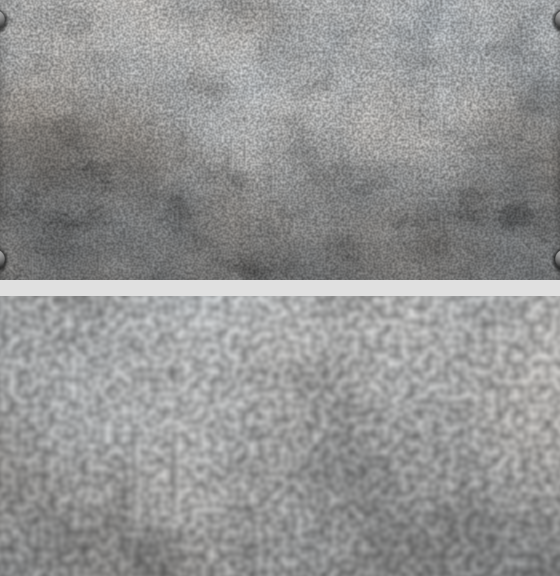
Top, the full canvas; bottom, a detail of the centre.
Reproduce this texture procedurally as a WebGL 1 fragment shader.

```glsl
precision highp float;
uniform vec2 u_resolution;

vec2 gradientAt(vec2 cell) {
  vec3 h = fract(cell.xyx * vec3(0.1031, 0.1030, 0.0973));
  h += dot(h, h.yzx + 33.33);
  float angle = 6.2832 * fract((h.x + h.y) * h.z);
  return vec2(cos(angle), sin(angle));
}

float gradientNoise(vec2 p) {
  vec2 i = floor(p), f = p - i;
  vec2 u = f * f * f * (f * (f * 6.0 - 15.0) + 10.0);
  vec2 e = vec2(1.0, 0.0);
  float low = mix(dot(gradientAt(i), f), dot(gradientAt(i + e), f - e), u.x);
  float high = mix(dot(gradientAt(i + e.yx), f - e.yx),
                   dot(gradientAt(i + 1.0), f - 1.0), u.x);
  return mix(low, high, u.y);
}

float fbm(vec2 p) {
  float sum = 0.0, amplitude = 1.0;
  for (int i = 0; i < 5; i++) {
    sum += amplitude * gradientNoise(p);
    p = mat2(1.6, 1.2, -1.2, 1.6) * p + 17.3;
    amplitude *= 0.55;
  }
  return sum;
}

// Soft elliptical patch of light or shade
float glow(vec2 p, vec2 center, vec2 size) {
  vec2 d = (p - center) / size;
  return exp(-dot(d, d));
}

void main() {
  vec2 p = gl_FragCoord.xy / u_resolution.y;
  float width = u_resolution.x / u_resolution.y;
  float x = 2.0 * p.x / width;
  vec2 sheet = vec2(x, p.y);

  // Broad lighting
  float tone = mix(0.44, 0.67, smoothstep(0.0, 0.95, p.y));
  float leftShade = glow(sheet, vec2(0.2, 0.48), vec2(0.42, 0.2));
  float rightShade = glow(sheet, vec2(2.0, 0.48), vec2(0.25, 0.22));
  tone -= 0.13 * leftShade + 0.11 * rightShade;
  tone += 0.08 * glow(sheet, vec2(0.85, 0.52), vec2(0.35, 0.2));
  tone += 0.05 * glow(sheet, vec2(1.5, 0.5), vec2(0.32, 0.25));
  tone -= 0.06 * glow(sheet, vec2(1.05, 0.92), vec2(0.28, 0.14));

  // Clouded stains and brushed streaks
  float cloud = fbm(p * 3.2 + 4.7);
  float bands = fbm(p * vec2(2.2, 11.0) + 31.0);
  float drips = fbm(p * vec2(16.0, 4.0) + 57.0);
  tone += 0.07 * cloud + 0.04 * bands + 0.025 * drips;

  // Gritty worn patches
  float grit = gradientNoise(p * 48.0 + 9.0);
  float wear = fbm(p * vec2(5.0, 6.5) + 83.0) + 0.45 * grit;
  tone -= 0.07 * smoothstep(0.12, 0.55, wear);

  // Fine grain, strongest on the lit metal
  float grain = 0.16 * gradientNoise(p * 105.0) + 0.09 * gradientNoise(p * 67.0 + 21.0);
  grain += 0.05 * grit;
  tone += grain * mix(0.7, 1.15, smoothstep(0.4, 0.65, tone));

  // Cool steel against warm tarnish
  float warmth = 0.45 + 0.5 * leftShade + 0.4 * rightShade + 0.5 * fbm(p * 2.4 + 66.0);
  warmth -= 0.35 * glow(sheet, vec2(1.7, 0.85), vec2(0.45, 0.3));
  vec3 tint = mix(vec3(0.97, 1.0, 1.025), vec3(1.03, 1.0, 0.965), clamp(warmth, 0.0, 1.0));
  vec3 color = tone * tint;

  // Darkened rim and half-hidden rivets
  float side = min(p.x, width - p.x);
  color *= 1.0 - 0.16 * exp(-side / 0.015);
  vec2 rivet = vec2(side + 0.017, p.y - (p.y > 0.5 ? 0.93 : 0.075));
  float edge = length(rivet) - 0.035;
  color *= 1.0 - 0.55 * smoothstep(0.016, 0.0, edge + 0.1 * rivet.y);
  float shine = 0.5 + 8.0 * rivet.y - 5.0 * max(edge + 0.015, 0.0);
  color = mix(color, vec3(clamp(shine, 0.2, 0.78)), smoothstep(0.002, -0.004, edge));

  gl_FragColor = vec4(clamp(color, 0.0, 1.0), 1.0);
}
```
